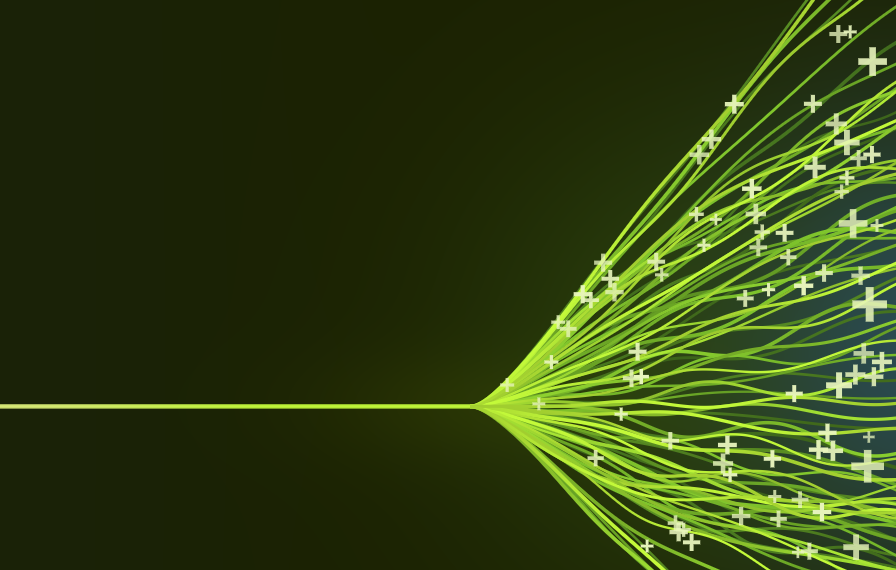
A WebGL 2 fragment shader for this background:

```glsl
#version 300 es
precision highp float;
// A single bright line enters from the left and bursts into a fan of wavy strands
// over a dark olive ground with a teal glow at the right. Strands are height curves
// drawn in a loop, dark to bright; plus signs are scattered inside the fan by hash.

#define STRANDS 88
#define PLUSES 70
#define BIG_PLUSES 7
#define HUB vec2(0.825, 0.287)      // where the line splits, in canvas heights
#define FAN_LOW -1.15               // slope of the lowest strand
#define FAN_HIGH 1.38               // slope of the highest strand
#define STRAND_WIDTH 0.0027
#define LIME vec3(0.75, 0.96, 0.22)
#define LEAF vec3(0.49, 0.76, 0.17)
#define MOSS vec3(0.27, 0.45, 0.12)
#define CREAM vec3(0.91, 0.96, 0.74)

uniform vec2 u_resolution;
out vec4 fragColor;

float hash(float n) {
    return fract(sin(n * 127.1 + 3.7) * 43758.5);
}

// Soft start of the fan, turning into a straight spread
float spread(float t) {
    return t * t / (t + 0.06);
}

float cover(float d, float pixel) {
    return clamp(0.5 - d / pixel, 0.0, 1.0);
}

// Height of one strand above the hub at distance t to its right
float strandHeight(float t, float id) {
    float s = fract(id * 0.618034 + 0.31);
    float slope = mix(FAN_LOW, FAN_HIGH, s);
    float reach = slope > 0.0 ? mix(0.35, 1.3, hash(id)) : mix(0.14, 0.6, hash(id));
    reach += 2.0 * smoothstep(0.42, 0.5, abs(s - 0.5));
    float rise = slope * spread(t);
    rise /= sqrt(1.0 + rise * rise / (reach * reach));
    float phase = 6.283 * hash(id + 40.0);
    float wave = sin(t * mix(11.0, 21.0, hash(id + 80.0)) + phase);
    return rise + wave * mix(0.006, 0.021, hash(id + 120.0)) * smoothstep(0.02, 0.4, t);
}

vec3 background(vec2 p) {
    vec3 col = mix(vec3(0.10, 0.135, 0.028), vec3(0.105, 0.13, 0.008), smoothstep(0.0, 0.75, p.x));
    vec2 q = (p - vec2(1.25, 0.38)) / vec2(0.42, 0.42);
    col += vec3(0.06, 0.12, 0.04) * exp(-dot(q, q));
    q = (p - HUB) / vec2(0.28, 0.10);
    col += vec3(0.035, 0.04, 0.0) * exp(-dot(q, q));
    q = (p - vec2(1.61, 0.40)) / vec2(0.29, 0.40);
    return mix(col, vec3(0.17, 0.30, 0.34), 0.92 * exp(-dot(q, q)));
}

float plusDistance(vec2 p, float size) {
    p = abs(p);
    if (p.y > p.x) p = p.yx;
    vec2 d = p - vec2(size, size * 0.23);
    return max(d.x, d.y);
}

void main() {
    vec2 p = gl_FragCoord.xy / u_resolution.y;
    float pixel = 1.0 / u_resolution.y;
    float right = u_resolution.x / u_resolution.y;
    vec3 col = background(p);
    float t = p.x - HUB.x;
    float y = p.y - HUB.y;

    // Trunk line, paler at the far left
    float trunk = cover(abs(y) - 0.0041, pixel) * step(t, 0.012);
    vec3 trunkColor = mix(vec3(0.84, 0.91, 0.46), LIME, smoothstep(0.0, 0.5, p.x));
    col = mix(col, trunkColor * mix(1.0, 0.8, smoothstep(0.001, 0.004, abs(y))), trunk);

    // Fan of strands, later ones brighter
    if (t > 0.0) {
        for (int i = 0; i < STRANDS; i++) {
            float id = float(i);
            float h = strandHeight(t, id);
            float slope = (strandHeight(t + 0.002, id) - h) / 0.002;
            float d = abs(y - h) / sqrt(1.0 + slope * slope);
            float tone = clamp(id / float(STRANDS) + 0.3 * (hash(id + 160.0) - 0.5), 0.0, 1.0);
            vec3 tint = mix(MOSS, LEAF, smoothstep(0.0, 0.4, tone));
            tint = mix(tint, LIME, smoothstep(0.4, 0.85, tone));
            tint *= 0.93 + 0.09 * sin(t * 9.0 + id);
            float width = STRAND_WIDTH * mix(0.75, 1.2, hash(id + 200.0));
            col = mix(col, tint, cover(d - width, pixel));
        }
    }

    // Small plus signs, kept inside the fan and growing to the right
    for (int i = 0; i < PLUSES; i++) {
        float id = float(i);
        float along = 0.05 + (right - HUB.x - 0.07) * pow(fract(id * 0.618034 + 0.1), 0.6);
        float low = max(HUB.y + FAN_LOW * spread(along), 0.02);
        float high = min(HUB.y + FAN_HIGH * spread(along), 0.97);
        vec2 center = vec2(HUB.x + along, mix(low, high, hash(id + 240.0)));
        float size = mix(0.010, 0.016, hash(id + 280.0)) + 0.006 * along * hash(id + 320.0);
        float alpha = mix(0.75, 1.0, hash(id + 360.0));
        col = mix(col, CREAM, alpha * cover(plusDistance(p - center, size), pixel));
    }

    // Large plus signs in a loose column by the right edge
    for (int i = 0; i < BIG_PLUSES; i++) {
        float id = float(i);
        vec2 center = vec2(right - 0.07 + 0.03 * sin(id * 2.4), 0.04 + 0.142 * id);
        float size = mix(0.022, 0.031, hash(id + 400.0));
        float alpha = mix(0.8, 0.98, hash(id + 440.0));
        col = mix(col, CREAM, alpha * cover(plusDistance(p - center, size), pixel));
    }

    fragColor = vec4(col, 1.0);
}
```
